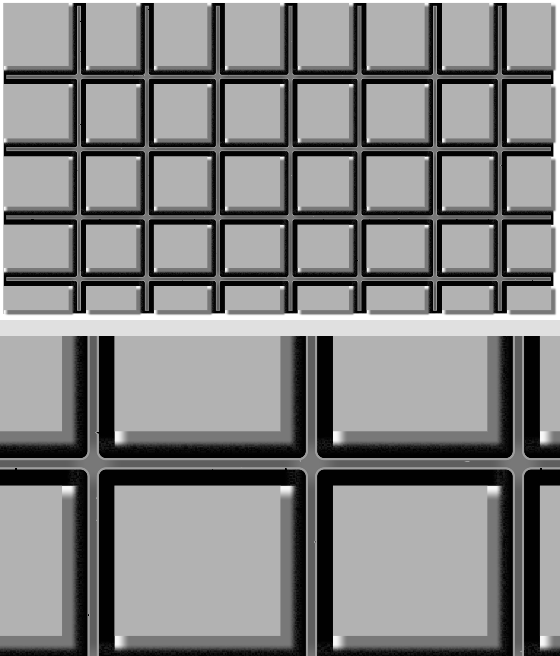
Top: the whole. Bottom: its middle third, enlarged.
Reproduce this pattern procedurally as a WebGL 2 fragment shader.

```glsl
#version 300 es
precision highp float;
// Uneven grid of raised grey tiles with drop shadows, set in black gaps split by thin outlined grey strips.

uniform vec2 u_resolution;
out vec4 fragColor;

const vec2 CANVAS = vec2(768.0, 438.0);   // design units, y pointing down
const vec2 FRAME_LO = vec2(5.0, 4.0);
const vec2 FRAME_HI = vec2(759.0, 429.0);
const float STRIP_HALF = 2.5;
const float CORNER = 3.4;
const vec2 GAP_BEFORE = vec2(9.8, 10.0);  // strip centre to tile face
const vec2 GAP_AFTER = vec2(14.2, 14.8);  // tile face to next strip centre

const float FACE = 0.70;
const float SHADOW = 0.47;
const float STRIP = 0.37;
const float OUTLINE = 0.62;
const float BLACK = 0.005;
const float PAPER = 1.0;

// Strip centres; the first and last lie outside the frame.
const float COLUMNS[9] = float[9](-4.8, 108.3, 201.2, 298.6, 398.4, 493.0, 596.5, 685.3, 770.2);
const float ROWS[9] = float[9](-6.0, 105.0, 204.3, 297.6, 381.6, 439.4, 999.0, 999.0, 999.0);

float hash(vec2 p) {
  return fract(sin(dot(p, vec2(127.1, 311.7))) * 43758.545);
}

float valueNoise(vec2 p) {
  vec2 i = floor(p), f = fract(p);
  f = f * f * (3.0 - 2.0 * f);
  return mix(mix(hash(i), hash(i + vec2(1, 0)), f.x),
             mix(hash(i + vec2(0, 1)), hash(i + vec2(1, 1)), f.x), f.y);
}

// Nearest edges below and above x.
vec2 enclosingSpan(float x, float edges[9]) {
  vec2 span = vec2(-99.0, 999.0);
  for (int i = 0; i < 9; i++) {
    if (edges[i] <= x) span.x = max(span.x, edges[i]);
    else span.y = min(span.y, edges[i]);
  }
  return span;
}

float roundBox(vec2 p, vec2 lo, vec2 hi, float radius) {
  vec2 q = abs(p - 0.5 * (lo + hi)) - 0.5 * (hi - lo) + radius;
  return length(max(q, 0.0)) + min(max(q.x, q.y), 0.0) - radius;
}

float fill(float d, float aa) {
  return 1.0 - smoothstep(-0.5 * aa, 0.5 * aa, d);
}

// Black gap with faint grain toward the shaded sides.
float gapShade(vec2 p, vec2 faceHi) {
  vec2 past = p - faceHi;
  float shaded = smoothstep(2.0, 5.0, max(past.x, past.y))
               * (1.0 - smoothstep(7.0, 11.0, max(past.x, past.y)));
  return BLACK + 0.12 * shaded * hash(floor(p * 1.5));
}

// Strips between rounded cells, with bright outlines and lighter crossings.
float addStrips(float shade, vec2 p, vec2 lo, vec2 hi, float aa) {
  float d = roundBox(p, lo + STRIP_HALF, hi - STRIP_HALF, CORNER);
  d = min(d, -roundBox(p, FRAME_LO + 4.0, FRAME_HI - 4.0, 1.0));
  d -= 1.3 * smoothstep(0.93, 1.0, valueNoise(p * 0.3));
  vec2 toStrip = min(p - lo, hi - p);
  float crossing = 1.0 - smoothstep(3.0, 13.0, length(toStrip));
  float body = mix(STRIP, SHADOW, crossing);
  shade = mix(shade, body, fill(-d, aa));
  return mix(shade, OUTLINE, fill(abs(d - 0.4) - 0.5, aa));
}

// Shadow band that starts pale and falls off at the lower right.
float addShadow(float shade, vec2 p, vec2 lo, vec2 hi, float aa) {
  vec2 start = smoothstep(lo + 1.0, lo + 7.0, p);
  float tone = mix(0.97, SHADOW, start.x * start.y);
  vec2 enter = smoothstep(lo - 0.5 * aa, lo + 0.5 * aa, p);
  vec2 leave = 1.0 - smoothstep(hi + 3.8, hi + 8.0, p);
  return mix(shade, tone, enter.x * enter.y * leave.x * leave.y);
}

void main() {
  vec2 uv = gl_FragCoord.xy / u_resolution;
  vec2 p = vec2(uv.x, 1.0 - uv.y) * CANVAS;
  float aa = CANVAS.x / u_resolution.x;

  // Cell and tile bounds
  vec2 column = enclosingSpan(p.x, COLUMNS);
  vec2 row = enclosingSpan(p.y, ROWS);
  vec2 cellLo = vec2(column.x, row.x);
  vec2 cellHi = vec2(column.y, row.y);
  vec2 faceLo = cellLo + GAP_BEFORE;
  vec2 faceHi = cellHi - GAP_AFTER;

  // Layers from back to front
  float backing = addStrips(gapShade(p, faceHi), p, cellLo, cellHi, aa);
  float shade = mix(PAPER, backing, fill(roundBox(p, FRAME_LO, FRAME_HI, 0.0), aa));
  shade = addShadow(shade, p, faceLo, faceHi, aa);
  shade = mix(shade, FACE, fill(roundBox(p, faceLo, faceHi, 0.0), aa));

  fragColor = vec4(vec3(shade), 1.0);
}
```
